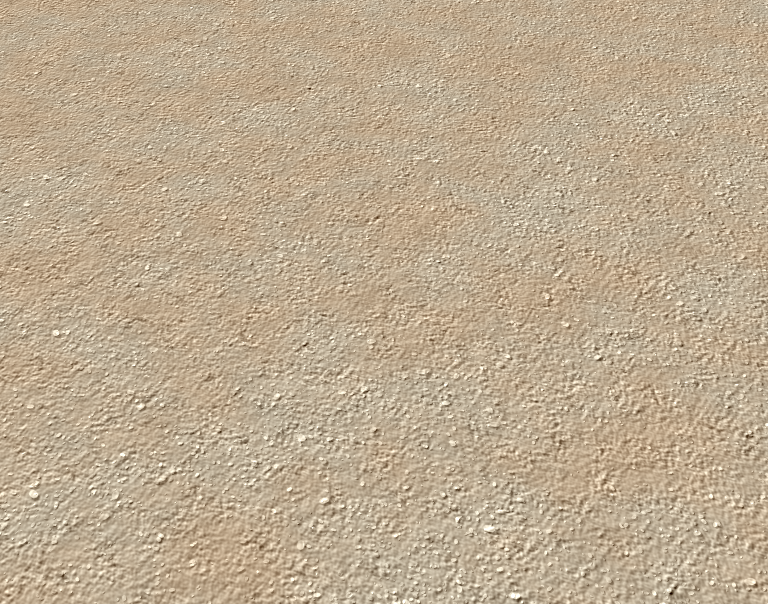
Give the GLSL for this texture, as a Shadertoy shader.

```glsl
// Dry gravelly ground seen at a slant, with grains shrinking into the distance.
// Layered gradient noise gives faint patches, crumbly grit and dark pits; jittered
// cells scatter pale angular stones, each with a small shadow at its lower right.

vec2 hash2(vec2 p) {
    vec3 q = fract(p.xyx * vec3(0.1031, 0.1030, 0.0973));
    q += dot(q, q.yzx + 33.33);
    return fract((q.xx + q.yz) * q.zy);
}

float cornerSlope(vec2 corner, vec2 offset) {
    float angle = 6.2832 * hash2(corner).x;
    return dot(vec2(cos(angle), sin(angle)), offset);
}

float gradientNoise(vec2 p) {
    vec2 i = floor(p), f = p - i;
    vec2 u = f * f * f * (f * (f * 6.0 - 15.0) + 10.0);
    vec2 e = vec2(1.0, 0.0);
    return mix(mix(cornerSlope(i, f), cornerSlope(i + e, f - e), u.x),
               mix(cornerSlope(i + e.yx, f - e.yx), cornerSlope(i + 1.0, f - 1.0), u.x), u.y);
}

float fbm(vec2 p) {
    float sum = 0.0, weight = 1.0;
    for (int i = 0; i < 5; i++) {
        sum += weight * gradientNoise(p);
        p = mat2(1.6, 1.2, -1.2, 1.6) * p + 17.3;
        weight *= 0.6;
    }
    return sum;
}

// Two octaves, turned apart so that no lattice direction shows
float gritHeight(vec2 p) {
    return gradientNoise(mat2(0.8, 0.6, -0.6, 0.8) * p)
         + 0.6 * gradientNoise(mat2(1.0, -1.8, 1.8, 1.0) * p + 41.7);
}

// Positive on slopes that face the light at the upper left
float relief(vec2 p) {
    return gritHeight(p) - gritHeight(p + vec2(-0.3, 0.4));
}

// Distance to a stone's centre, measured with an angular outline
float stoneDistance(vec2 d, float angle) {
    float c = cos(angle), s = sin(angle);
    d = abs(mat2(c, s, -s, c) * d) * vec2(1.0, 1.5);
    return mix(length(d), max(d.x, d.y) + 0.3 * min(d.x, d.y), 0.7);
}

// Pale stones above zero, their shadows below
float stones(vec2 p, float share) {
    vec2 cell = floor(p);
    float lit = 0.0, shade = 0.0;
    for (int y = -1; y <= 1; y++)
    for (int x = -1; x <= 1; x++) {
        vec2 c = cell + vec2(x, y);
        vec2 place = hash2(c), kind = hash2(c + 71.3);
        if (kind.x > share) continue;
        vec2 d = p - c - 0.1 - 0.8 * place;
        float radius = 0.18 + 0.34 * kind.y * kind.y;
        float angle = 6.2832 * fract(place.y * 7.0);
        float body = 1.0 - smoothstep(0.75 * radius, radius, stoneDistance(d, angle));
        float shadow = 1.0 - smoothstep(0.6 * radius, 1.1 * radius,
                                        stoneDistance(d - radius * vec2(0.45, -0.55), angle));
        lit = max(lit, body * (0.4 + 0.75 * fract(place.x * 5.0)));
        shade = max(shade, shadow);
    }
    return lit - shade * (1.0 - min(lit * 1.8, 1.0));
}

vec3 ground(vec2 uv) {
    // Perspective onto a plane whose horizon lies above the canvas
    float depth = 1.0 / (2.0 - uv.y);
    vec2 g = vec2(uv.x * depth, 2.2 * depth) + 3.0;

    // Broad patches: tan soil fading into greyer gravel
    vec2 drift = vec2(g.x - 0.35 * g.y, g.y + 0.25 * g.x);
    float patches = fbm(drift * vec2(6.0, 8.0));
    float gravel = smoothstep(-0.7, 0.7, patches + 0.08 - 0.2 * uv.y);
    float wash = fbm(drift * vec2(13.0, 19.0) + 57.0);

    // Clumps decide where the ground is rough or smooth
    float clump = smoothstep(-0.45, 0.5, gradientNoise(drift * 38.0) + 0.3 * wash);
    float pits = smoothstep(0.18, 0.5, gritHeight(g * 105.0 + 23.0));

    // Brightness from grit, pits and two sizes of stone
    float tone = 0.012 + 0.035 * wash + 0.03 * (gravel - 0.5);
    tone += 0.05 * relief(g * 55.0 + 9.0);
    tone += mix(0.16, 0.36, clump) * relief(g * 185.0);
    tone -= 0.17 * pits * clump;
    tone += 0.21 * stones(g * 165.0, 0.08 + 0.55 * gravel * gravel);
    tone += 0.21 * stones(g * 85.0 + 31.0, 0.02 + 0.2 * gravel * gravel);

    // Warm soil, cooler gravel
    vec3 color = vec3(0.737, 0.665, 0.564) + tone * vec3(0.95, 1.0, 1.0);
    return color + (0.5 - gravel + 0.15 * wash) * vec3(0.030, -0.010, -0.035);
}

void mainImage(out vec4 fragColor, in vec2 fragCoord) {
    // Four samples soften the finest grains
    vec3 color = vec3(0.0);
    for (int i = 0; i < 4; i++) {
        vec2 shift = vec2(i % 2, i / 2) * 0.45 - 0.225;
        vec2 uv = (fragCoord + shift - vec2(0.5 * iResolution.x, 0.0)) / iResolution.y;
        color += 0.25 * ground(uv);
    }
    fragColor = vec4(clamp(color, 0.0, 1.0), 1.0);
}
```
